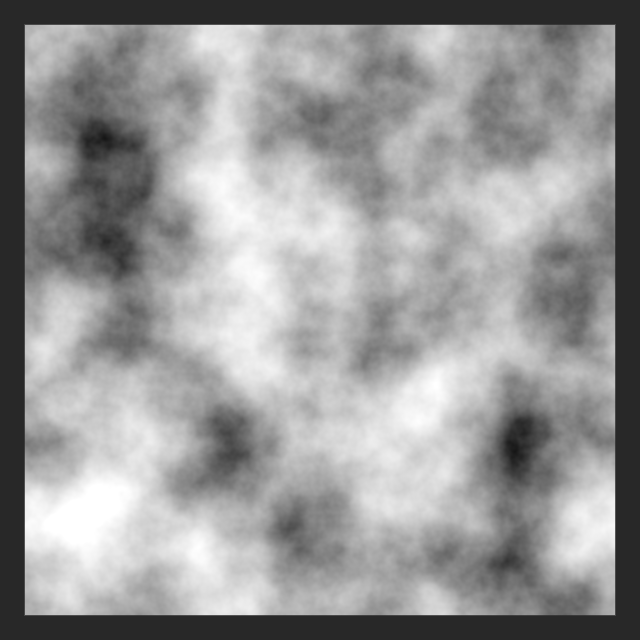
Reproduce this texture procedurally as a three.js fragment shader.

```glsl
// Draws a square panel of soft grey tiling cloud noise inside a dark frame.
varying vec2 vUv;

const vec3 FRAME_COLOR = vec3(0.157);
const float FRAME_WIDTH = 0.0385;
const float EDGE_SOFTNESS = 0.0006;

const float BASE_CELLS = 4.0;    // noise cells across the panel, first octave
const int OCTAVES = 6;
const float GAIN = 0.5;
const float SEED = 17.0;

const float MEAN_TONE = 0.69;
const float CONTRAST = 0.64;
const float DARK_BIAS = 0.25;    // deepens the shadows, softens the highlights

const float TAU = 6.2831853;

float hash(vec2 p) {
  vec3 q = fract(p.xyx * 0.1031);
  q += dot(q, q.yzx + 33.33);
  return fract((q.x + q.y) * q.z);
}

// Dot product of a corner's random unit gradient with the offset from it
float cornerSlope(vec2 corner, vec2 offset, float period, float seed) {
  float angle = TAU * hash(mod(corner, period) + seed);
  return dot(vec2(cos(angle), sin(angle)), offset);
}

// Gradient noise that repeats every period cells
float gradientNoise(vec2 p, float period, float seed) {
  vec2 cell = floor(p);
  vec2 f = p - cell;
  vec2 blend = f * f * f * (f * (f * 6.0 - 15.0) + 10.0);
  vec2 e = vec2(1.0, 0.0);
  float a = cornerSlope(cell, f, period, seed);
  float b = cornerSlope(cell + e.xy, f - e.xy, period, seed);
  float c = cornerSlope(cell + e.yx, f - e.yx, period, seed);
  float d = cornerSlope(cell + e.xx, f - e.xx, period, seed);
  return mix(mix(a, b, blend.x), mix(c, d, blend.x), blend.y);
}

// Sum of octaves, each twice as fine and weaker by GAIN
float cloudNoise(vec2 p) {
  float sum = 0.0;
  float amplitude = 1.0;
  float cells = BASE_CELLS;
  for (int i = 0; i < OCTAVES; i++) {
    sum += amplitude * gradientNoise(p * cells, cells, SEED * float(i + 1));
    amplitude *= GAIN;
    cells *= 2.0;
  }
  return sum;
}

void main() {
  // Cloud tone
  vec2 panelUv = (vUv - FRAME_WIDTH) / (1.0 - 2.0 * FRAME_WIDTH);
  float n = cloudNoise(panelUv);
  float tone = clamp(MEAN_TONE + CONTRAST * n - DARK_BIAS * n * n, 0.0, 1.0);

  // Frame mask
  vec2 fromCenter = abs(vUv - 0.5);
  float edge = max(fromCenter.x, fromCenter.y) - (0.5 - FRAME_WIDTH);
  float frame = smoothstep(-EDGE_SOFTNESS, EDGE_SOFTNESS, edge);

  gl_FragColor = vec4(mix(vec3(tone), FRAME_COLOR, frame), 1.0);
}
```
